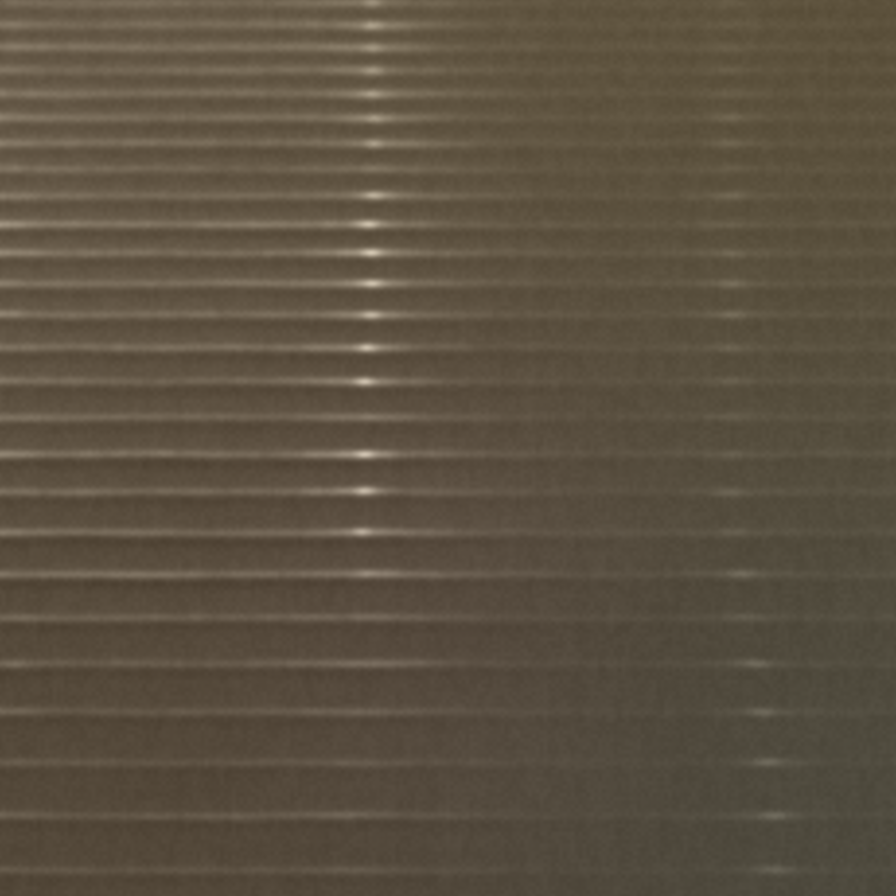
A Shadertoy shader for this texture:

```glsl
// Dim brown ribbed sheet seen at a slant: 26 thin horizontal ridges whose
// spacing widens downward by a perspective formula. Each ridge has a glow and
// a shadow, with two columns of glints, over a softly graded, grainy base.

#define ROW_RATE 42.53      // ridges per canvas height at the top
#define ROW_SPREAD 0.668    // perspective widening of the spacing
#define FIRST_ROW 0.004     // depth of the first ridge below the top
#define ROW_JITTER 0.0014   // irregular ridge placement
#define RIDGE_WIDTH 0.0036  // soft half width of a ridge
#define RIDGE_GAIN 0.122    // ridge brightness
#define SHADOW_GAIN 0.036   // darkening under a ridge
#define GLINT_GAIN 0.27     // brightness of the main glints
#define GRAIN 0.022         // surface grain

const vec3 TOP_LEFT = vec3(0.405, 0.355, 0.285);
const vec3 TOP_RIGHT = vec3(0.362, 0.318, 0.234);
const vec3 LOW_LEFT = vec3(0.322, 0.278, 0.220);
const vec3 LOW_RIGHT = vec3(0.302, 0.286, 0.238);
const vec3 ROSE_TINT = vec3(0.014, 0.003, 0.012);
const vec3 SHEEN = vec3(0.98, 0.98, 0.95);

float hash(vec2 p) {
    vec3 q = fract(vec3(p.xyx) * 0.1031);
    q += dot(q, q.yzx + 33.33);
    return fract((q.x + q.y) * q.z);
}

float noise(vec2 p) {
    vec2 i = floor(p), f = fract(p);
    f = f * f * (3.0 - 2.0 * f);
    return mix(mix(hash(i), hash(i + vec2(1, 0)), f.x),
               mix(hash(i + vec2(0, 1)), hash(i + vec2(1, 1)), f.x), f.y);
}

float bell(float d, float width) {
    d /= width;
    return exp(-0.5 * d * d);
}

// Perspective: depth below the top to ridge number, and back
float rowAt(float depth) {
    float t = depth - FIRST_ROW;
    return ROW_RATE * t / (1.0 + ROW_SPREAD * t);
}

float depthOf(float row) {
    return FIRST_ROW + row / (ROW_RATE - ROW_SPREAD * row);
}

// Light added by one ridge at p, where p.y is the depth below the top
float ridgeLight(vec2 p, float row) {
    float vary = hash(vec2(row + 40.0, 7.0));
    float vary2 = hash(vec2(row + 40.0, 19.0));
    float dull = step(6.5, mod(row, 8.0));
    float center = depthOf(row) + ROW_JITTER * (vary - 0.5)
                 + 0.0016 * (noise(vec2(p.x * 12.0, row * 5.0)) - 0.5);
    float d = p.y - center;
    float line = bell(d, RIDGE_WIDTH * mix(1.15, 1.0, smoothstep(0.0, 0.25, p.y)));

    // Sheen fades rightward and toward the bottom
    float fade = mix(1.0, 0.24, smoothstep(0.35, 0.66, p.x));
    float rise = mix(0.6, 1.0, smoothstep(0.05, 0.3, p.y));
    float drop = mix(1.0, 0.5, smoothstep(0.55, 0.88, p.y));
    float strength = rise * drop * (0.75 + 0.35 * vary) * (1.0 - 0.3 * dull);
    float streak = 0.55 + 0.5 * noise(vec2(p.x * 11.0, row * 3.7))
                 + 0.4 * noise(vec2(p.x * 60.0, row * 7.3));
    float edge = 0.5 * bell(p.x, 0.03);
    float light = RIDGE_GAIN * strength * streak * (fade + edge) * line;

    // Main glint column: sharp core within a wider flare
    float dx = p.x - (0.419 - 0.022 * p.y) - 0.008 * (vary2 - 0.5);
    float core = mix(0.5, 1.0, smoothstep(0.18, 0.25, p.y))
               * smoothstep(0.69, 0.56, p.y) * (1.0 - 0.85 * dull);
    float flare = 0.2 * bell(dx, 0.045) * drop;
    light += GLINT_GAIN * line * (core * (0.75 * bell(dx, 0.007)
           + 0.3 * bell(dx, 0.019)) + flare * streak);

    // Fainter right column, drifting outward near the bottom
    float dx2 = p.x - 0.815 - 0.05 * smoothstep(0.5, 0.95, p.y);
    float faint = (0.15 + 0.35 * vary2) * mix(0.6, 1.0, p.y);
    light += GLINT_GAIN * line * faint * (0.55 * bell(dx2, 0.010)
           + 0.35 * bell(dx2, 0.03));

    // Dark lower flank and a soft lit upper flank
    float relief = mix(1.0, 0.25, smoothstep(0.3, 0.75, p.x)) * strength;
    light -= SHADOW_GAIN * relief * bell(d - 0.010, 0.0055);
    light += 0.3 * SHADOW_GAIN * relief * bell(d + 0.009, 0.006);
    return light;
}

void mainImage(out vec4 fragColor, in vec2 fragCoord) {
    vec2 uv = fragCoord / iResolution.xy;
    vec2 p = vec2(uv.x, 1.0 - uv.y);

    // Graded base with a rosy patch and broad mottling
    vec3 color = mix(mix(TOP_LEFT, TOP_RIGHT, smoothstep(0.0, 0.9, p.x)),
                     mix(LOW_LEFT, LOW_RIGHT, smoothstep(0.1, 1.0, p.x)),
                     smoothstep(-0.1, 1.0, p.y));
    color += ROSE_TINT * bell(p.x - 0.5, 0.18) * bell(p.y - 0.64, 0.24);
    color += 0.012 * (noise(p * vec2(5.0, 7.0)) - 0.5);

    // Ridges near this depth
    float nearest = round(rowAt(p.y));
    float light = 0.0;
    for (int k = -1; k <= 1; k++) light += ridgeLight(p, nearest + float(k));
    color += light * SHEEN;

    // Fine grain and faint vertical streaks
    float grain = noise(p * 230.0) + 0.6 * noise(p * vec2(110.0, 60.0) + 9.0) - 0.8;
    float streaks = noise(vec2(p.x * 130.0, p.y * 6.0)) - 0.5;
    color += GRAIN * grain + 0.006 * streaks;
    fragColor = vec4(clamp(color, 0.0, 1.0), 1.0);
}
```
